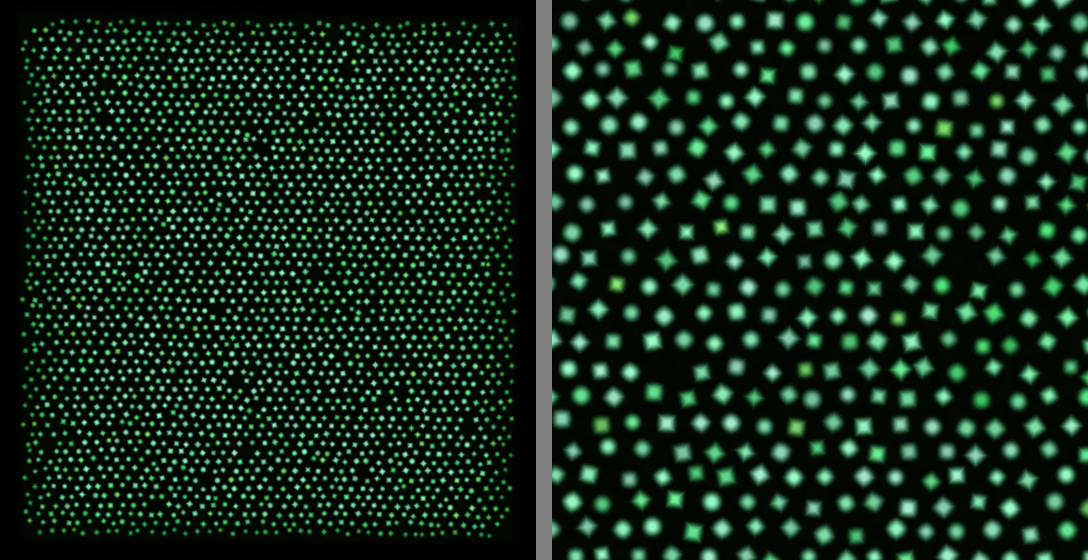
Left: the whole. Right: its middle third, enlarged.
A WebGL 2 fragment shader for this pattern:

```glsl
#version 300 es
precision highp float;
// A staggered lattice of small glowing mint dots on near-black, 43 across and 58 down.
// Each pixel checks the nearest lattice sites; hashes vary every dot's place, size,
// shape and tint, and slow noise bends the rows and shifts the colour.

uniform vec2 u_resolution;
out vec4 outColor;

// Lengths are fractions of the canvas height
const vec2 COUNT = vec2(43.0, 58.0);
const vec2 PITCH = vec2(0.0204, 0.01595);
const vec2 CENTRE = vec2(0.0013, 0.003);
const float DOT_RADIUS = 0.0042;
const float DOT_SOFTNESS = 0.0033;
const float STAGGER = 0.25;      // each row shifts this far, left or right by turns
const float JITTER = 0.15;       // random offset, in pitches
const float BEND = 0.30;         // slow drift of the rows, in pitches
const float MISSING = 0.008;     // share of empty sites
const float STRAY = 0.018;       // share of dots knocked out of line
const float TILT = 0.006;
const float TAPER = 0.02;
const float GLOW_REACH = 0.010;

const vec3 BACKGROUND = vec3(0.008, 0.028, 0.002);
const vec3 MINT = vec3(0.53, 0.88, 0.71);
const vec3 FALLOFF = vec3(1.30, 1.00, 1.12);   // halo turns greener as it fades
const vec3 GREEN_TINT = vec3(0.50, 0.92, 0.60);
const vec3 GREY_TINT = vec3(1.12, 0.94, 1.06);
const vec3 OLIVE_TINT = vec3(0.95, 0.92, 0.50);

float hash(vec2 p) {
    vec3 q = fract(p.xyx * vec3(0.1031, 0.1030, 0.0973));
    q += dot(q, q.yzx + 33.33);
    return fract((q.x + q.y) * q.z);
}

vec2 hash2(vec2 p) {
    return vec2(hash(p + 17.3), hash(p + 71.9));
}

float noise(vec2 p) {
    vec2 i = floor(p), f = fract(p);
    f = f * f * (3.0 - 2.0 * f);
    float low = mix(hash(i), hash(i + vec2(1, 0)), f.x);
    float high = mix(hash(i + vec2(0, 1)), hash(i + vec2(1, 1)), f.x);
    return mix(low, high, f.y);
}

// Blend of a disc and a square turned by the given angle
float dotDistance(vec2 r, float angle, float squareness) {
    float c = cos(angle), s = sin(angle);
    vec2 q = abs(mat2(c, s, -s, c) * r);
    return mix(length(r), max(q.x, q.y) * 1.13, squareness);
}

// Light from the dot at one site, seen from p
vec3 dotLight(vec2 p, vec2 id, float rowShift) {
    vec2 last = COUNT - 1.0;
    if (any(lessThan(id, vec2(0))) || any(greaterThan(id, last))) return vec3(0);
    float kind = hash(id + 5.7);
    vec2 fromEdge = min(id, last - id);
    float corner = fromEdge.x + fromEdge.y;
    if (kind < MISSING || corner < 2.0 * hash(id + 41.0)) return vec3(0);

    // Position
    float edge = exp(-0.7 * min(fromEdge.x, fromEdge.y));
    vec2 slow = vec2(noise(id * 0.16 + 3.0), noise(id * 0.13 + 60.0)) - 0.5;
    vec2 offset = (hash2(id) - 0.5) * 2.0 * JITTER * (1.0 + 0.6 * edge);
    offset += slow * 2.0 * BEND * vec2(1.0, 0.55);
    bool stray = kind > 1.0 - STRAY;
    if (stray) offset += (hash2(id + 9.0) - 0.5) * 0.7;
    vec2 site = (id - 0.5 * last + vec2(rowShift, 0.0) + offset) * PITCH;

    // Shape
    float angle = 0.785 * step(0.35, hash(id + 23.0)) + 0.5 * (hash(id + 29.0) - 0.5);
    float squareness = 0.9 * hash(id + 31.0);
    float radius = DOT_RADIUS * mix(0.84, 1.10, hash(id + 37.0)) * (1.0 - 0.12 * edge);
    float softness = max(DOT_SOFTNESS, 0.8 / u_resolution.y);
    float d = dotDistance(p - site, angle, squareness);
    float light = 1.0 - smoothstep(radius - softness, radius + softness, d);
    light *= mix(0.86, 1.10, hash(id + 43.0)) * (1.0 - 0.25 * edge);

    // Tint
    float hue = hash(id + 47.0);
    vec3 tint = mix(vec3(1), GREY_TINT, smoothstep(0.5, 1.0, hue));
    float patchy = smoothstep(0.55, 0.9, noise(id * 0.11 + 90.0));
    float green = 0.8 * edge + 0.35 * patchy + 0.55 * step(hue, 0.2);
    tint = mix(tint, GREEN_TINT, stray ? 1.0 : min(green, 1.0));
    tint = mix(tint, OLIVE_TINT, 0.75 * step(0.955 - 0.1 * edge, hash(id + 53.0)));
    return MINT * tint * pow(vec3(max(light, 0.0)), FALLOFF);
}

void main() {
    vec2 p = (gl_FragCoord.xy - 0.5 * u_resolution) / u_resolution.y - CENTRE;
    p.x /= 1.0 + TAPER * p.y;
    p.y += TILT * p.x;

    // Nearest sites in this row and the rows beside it
    float nearRow = floor(p.y / PITCH.y + 0.5 * COUNT.y);
    vec3 light = vec3(0);
    for (int j = -1; j <= 1; j++) {
        float row = nearRow + float(j);
        float rowShift = STAGGER * (mod(row, 2.0) * 2.0 - 1.0);
        float nearColumn = floor(p.x / PITCH.x - rowShift + 0.5 * COUNT.x);
        for (int i = -1; i <= 1; i++) {
            light = max(light, dotLight(p, vec2(nearColumn + float(i), row), rowShift));
        }
    }

    // Dim green haze that dies away in the dark margin
    vec2 outside = max(abs(p) - 0.5 * COUNT * PITCH, 0.0);
    float haze = exp(-length(outside) / GLOW_REACH);
    float grain = 0.7 + 0.6 * noise(p * 180.0 + 200.0);
    outColor = vec4(BACKGROUND * haze * grain + light, 1.0);
}
```
